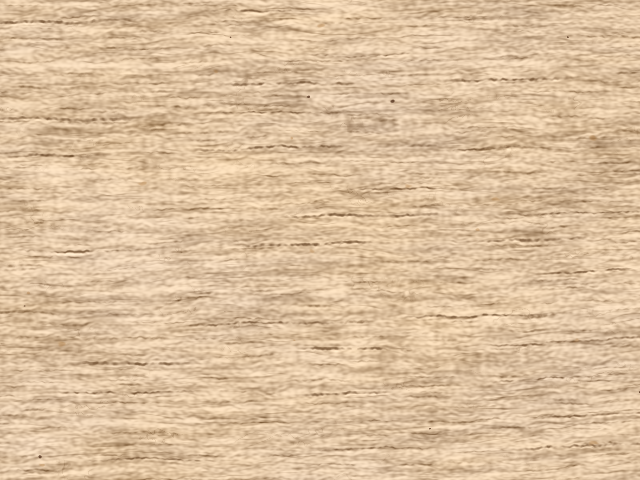
This texture is drawn by a Shadertoy shader. Its source:

```glsl
// Pale oak board with fine horizontal grain, ragged dark cracks and small pits.

vec2 hash2(vec2 p) {
    vec3 h = fract(p.xyx * vec3(0.1031, 0.1030, 0.0973));
    h += dot(h, h.yzx + 33.33);
    return fract((h.xx + h.yz) * h.zy);
}

// Gradient noise, roughly -0.7 to 0.7
float noise(vec2 p) {
    vec2 i = floor(p), f = fract(p);
    vec2 u = f * f * f * (f * (f * 6.0 - 15.0) + 10.0);
    vec2 e = vec2(0.0, 1.0);
    float a = dot(hash2(i) * 2.0 - 1.0, f);
    float b = dot(hash2(i + e.yx) * 2.0 - 1.0, f - e.yx);
    float c = dot(hash2(i + e.xy) * 2.0 - 1.0, f - e.xy);
    float d = dot(hash2(i + e.yy) * 2.0 - 1.0, f - e.yy);
    return mix(mix(a, b, u.x), mix(c, d, u.x), u.y);
}

// Thin lines along the zero crossings of noise, shown only in patches
float veins(vec2 q, vec2 scale, float width) {
    float line = 1.0 - smoothstep(0.0, width, abs(noise(q * scale)));
    return line * smoothstep(-0.1, 0.3, noise(q * scale * vec2(1.3, 0.6) + 19.0));
}

// Scattered cracks, at most one per cell, rough and tapered along the grain
float cracks(vec2 q, vec2 cells, float width, float density) {
    vec2 g = q * cells;
    g.x += hash2(vec2(floor(g.y), cells.x)).x;
    vec2 id = floor(g), place = hash2(id + cells), kind = hash2(id + cells.yx + 9.0);
    float lane = id.y * 0.37 + cells.x;
    float wander = 0.006 * noise(vec2(q.x * 9.0, lane)) + 0.003 * noise(vec2(q.x * 45.0, lane));
    wander += 0.0025 * noise(vec2(q.x * 120.0, lane + 2.0));
    float along = abs(fract(g.x) - 0.5) / mix(0.25, 0.5, place.x);
    float across = abs((fract(g.y) - mix(0.3, 0.7, place.y)) / cells.y + wander);
    float ragged = 0.6 + 1.1 * noise(vec2(q.x * 22.0, lane + 5.0)) + 1.2 * noise(q * vec2(95.0, 60.0));
    float soft = 1.0 / iResolution.y;
    float line = smoothstep(-soft, soft, width * (0.3 + kind.y + 0.5 * ragged) - across);
    return step(kind.x, density) * (1.0 - smoothstep(0.4, 1.0, along)) * clamp(ragged, 0.0, 1.0) * line;
}

// Sparse round spots
float spots(vec2 p, float cells, float radius, float density) {
    vec2 id = floor(p * cells), r = hash2(id + cells * 3.0);
    vec2 d = (fract(p * cells) - mix(vec2(0.25), vec2(0.75), r)) / cells;
    float size = radius * (0.5 + r.x);
    float edge = length(d) + radius * noise(p * 150.0);
    return step(hash2(id + 41.0).x, density) * (1.0 - smoothstep(size * 0.4, size * 1.3, edge));
}

void mainImage(out vec4 fragColor, in vec2 fragCoord) {
    vec2 p = fragCoord / iResolution.y;

    // Grain direction bends gently and rises to the right near the bottom
    vec2 q = p;
    q.y += -0.035 * p.x * (1.0 - p.y) + 0.022 * noise(p * vec2(1.6, 3.0) + 4.0);
    q.y += 0.006 * noise(p * vec2(8.0, 14.0)) + 0.003 * noise(p * vec2(32.0, 40.0));

    // Streaks from broad bands down to single fibres
    float tone = 0.003;
    tone += 0.07 * noise(q * vec2(1.3, 5.0) + 2.0);
    tone += 0.08 * noise(q * vec2(2.5, 27.0) + 13.0);
    tone += 0.17 * noise(q * vec2(5.0, 68.0) + 31.0);
    tone += 0.19 * noise(q * vec2(14.0, 125.0) + 57.0);
    tone += 0.21 * noise(q * vec2(75.0, 170.0) + 83.0);
    tone -= 2.2 * max(tone, 0.0) * max(tone, 0.0);

    // Dense dark grain lines
    tone -= 0.11 * veins(q + 5.0, vec2(5.0, 46.0), 0.11);
    tone -= 0.09 * veins(q + 9.0, vec2(11.0, 75.0), 0.13);

    // Short crooked tears in the surface, kept to patches
    float tear = abs(noise(p * vec2(15.0, 40.0) + 0.5 * noise(p * 90.0)));
    float patchy = smoothstep(0.1, 0.4, noise(p * vec2(9.0, 16.0) + 70.0));
    tone -= 0.08 * patchy * (1.0 - smoothstep(0.0, 0.07, tear));

    // Hairlines and long cracks, with a lit lip below the long ones
    float hair = max(cracks(q, vec2(5.0, 42.0), 0.0012, 0.5),
                     cracks(q + 3.0, vec2(9.0, 33.0), 0.0014, 0.4));
    float crack = cracks(q, vec2(2.2, 14.0), 0.0018, 0.55);
    float lip = cracks(q + vec2(0.0, 0.005), vec2(2.2, 14.0), 0.0018, 0.55);
    tone += 0.06 * lip - 0.2 * hair;

    // Wood colour, drifting between warm and grey
    vec3 wood = vec3(0.89, 0.78, 0.65) + tone * vec3(1.0, 1.05, 1.06);
    float warmth = noise(p * vec2(2.0, 4.0) + 21.0) + 0.6 * noise(q * vec2(7.0, 40.0) + 8.0);
    wood += warmth * vec3(0.012, 0.0, -0.03);

    // Tan stains, dark cracks and pits
    wood = mix(wood, vec3(0.70, 0.50, 0.28), 0.4 * spots(p * vec2(0.6, 1.0), 9.0, 0.004, 0.2));
    wood = mix(wood, vec3(0.40, 0.27, 0.15), 0.75 * crack);
    wood = mix(wood, vec3(0.33, 0.20, 0.12), 0.8 * spots(p, 7.0, 0.003, 0.12));

    fragColor = vec4(clamp(wood, 0.0, 1.0), 1.0);
}
```
